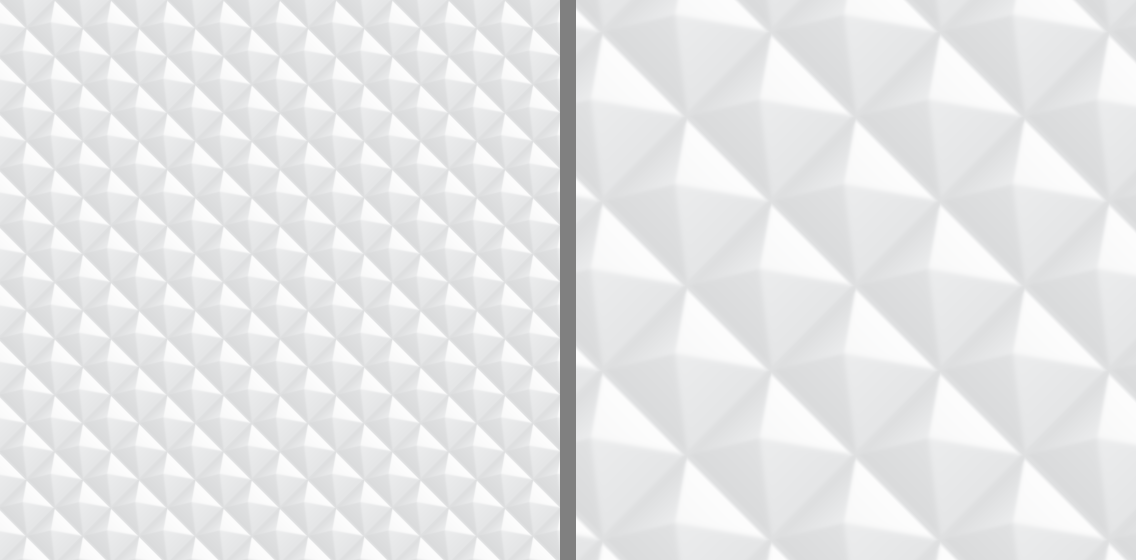
Left: the whole. Right: its middle third, enlarged.
A WebGL 2 fragment shader for this pattern:

```glsl
#version 300 es
precision highp float;
// Pale grid of diamond-based pyramids with off-centre peaks, lit from the upper right.

uniform vec2 u_resolution;
out vec4 fragColor;

void main() {
    vec2 uv = gl_FragCoord.xy / u_resolution;

    // Lattice measured in half diagonals, about ten diamonds each way
    vec2 p = (uv - vec2(0.5, 0.4966)) * vec2(19.9, 19.84);

    // Turn by 45 degrees so that each diamond becomes the square -1..1
    vec2 cell = mod(vec2(p.x + p.y, p.x - p.y), 2.0) - 1.0;
    vec2 peak = vec2(0.06, -0.34);

    // Height of the four face planes: upper right, lower right, lower left, upper left
    vec4 height = vec4(1.0 - cell, 1.0 + cell) / vec4(1.0 - peak, 1.0 + peak);

    // The lowest plane is the visible face; soft weights round the ridges
    float lowest = min(min(height.x, height.y), min(height.z, height.w));
    vec4 weight = exp((lowest - height) * 32.0);
    weight /= dot(weight, vec4(1.0));

    // Each face runs from its base shade to its peak shade
    vec4 baseShade = vec4(0.992, 0.898, 0.856, 0.868);
    vec4 peakShade = vec4(0.972, 0.928, 0.885, 0.928);
    float shade = dot(weight, mix(baseShade, peakShade, clamp(height, 0.0, 1.0)));

    // Soft grey groove between neighbouring diamonds
    float edge = 1.0 - max(abs(cell.x), abs(cell.y));
    float pixel = 28.0 / min(u_resolution.x, u_resolution.y);
    shade = mix(0.877, shade, smoothstep(0.0, max(0.09, 1.5 * pixel), edge));

    // Cool tint that fades out in the highlights
    vec3 color = shade + vec3(-0.004, 0.0, 0.004) * smoothstep(1.0, 0.9, shade);
    fragColor = vec4(color, 1.0);
}
```
